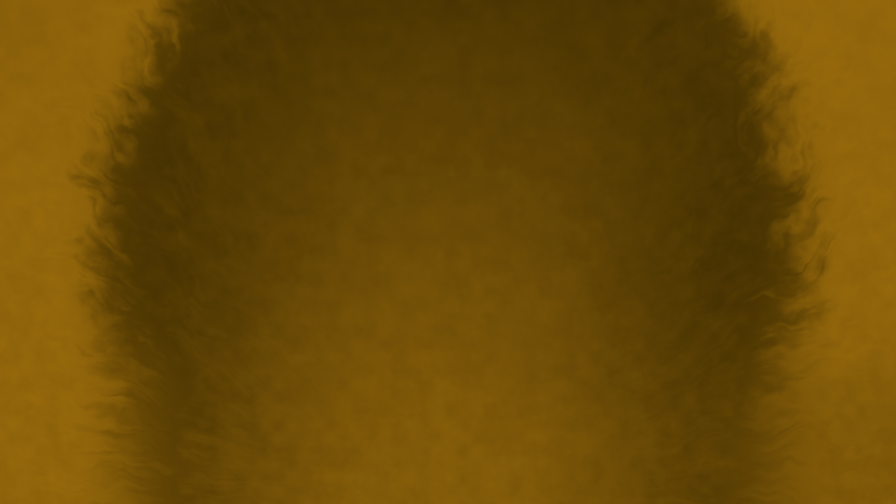
Write a Shadertoy shader that draws this background.

```glsl
const vec3 SHADE = vec3(0.27, 0.19, 0.003);
const vec3 AMBER = vec3(0.59, 0.41, 0.045);

float hash(vec2 p) {
    return fract(sin(dot(p, vec2(127.1, 311.7))) * 43758.5453);
}

float noise(vec2 p) {
    vec2 i = floor(p), f = fract(p);
    f = f * f * (3.0 - 2.0 * f);
    float low = mix(hash(i), hash(i + vec2(1.0, 0.0)), f.x);
    float high = mix(hash(i + vec2(0.0, 1.0)), hash(i + vec2(1.0, 1.0)), f.x);
    return mix(low, high, f.y);
}

// Layered noise, centred on zero
float fbm(vec2 p) {
    float sum = 0.0, gain = 0.5;
    for (int i = 0; i < 4; i++) {
        sum += gain * (noise(p) - 0.5);
        p = mat2(1.6, 1.2, -1.2, 1.6) * p + 7.3;
        gain *= 0.5;
    }
    return sum;
}

// One layer of strands fanning out from a root, bent by a slow warp
float strands(vec2 p, vec2 root, float count, float bend) {
    vec2 q = p - root;
    float angle = atan(q.x, q.y) + bend * fbm(p * 12.0);
    return noise(vec2(angle * count, length(q) * count * 0.28)) - 0.5;
}

// Coarse tufts overlaid with fine hair
float furField(vec2 p, vec2 root) {
    return 0.4 * strands(p, root, 34.0, 0.1)
         + 0.4 * strands(p, root, 62.0, 0.14)
         + 0.3 * strands(p, root, 105.0, 0.12);
}

// Signed distance inside the arch, in canvas widths
float archDepth(vec2 uv) {
    float pinch = 1.0 - smoothstep(0.15, 0.5, uv.y);
    float rise = max(uv.y - 0.52, 0.0);
    float left = 0.113 + 0.4 * rise * rise + 0.028 * pinch;
    float right = 0.893 - 0.32 * rise * rise - 0.025 * pinch;
    return min(uv.x - left, right - uv.x);
}

// Tone of the surrounding wall, from red channel levels
float wallTone(vec2 uv) {
    float lowRight = smoothstep(0.75, 0.95, uv.x) * (1.0 - smoothstep(0.1, 0.42, uv.y));
    float topLeft = (1.0 - smoothstep(0.0, 0.2, uv.x)) * smoothstep(0.55, 1.0, uv.y);
    return 0.57 - 0.08 * lowRight - 0.03 * topLeft;
}

// Dark sides with a warm glow rising from the floor
float archTone(vec2 uv) {
    float side = mix(0.345, 0.285, smoothstep(0.0, 0.5, uv.y));
    float centre = mix(0.515, 0.3, pow(uv.y, 1.35));
    float glow = exp(-pow(abs(uv.x - 0.49) / 0.23, 2.7));
    return mix(side, centre, glow);
}

void mainImage(out vec4 fragColor, in vec2 fragCoord) {
    vec2 uv = fragCoord / iResolution.xy;
    vec2 p = fragCoord / iResolution.y;
    float aspect = iResolution.x / iResolution.y;

    float fur = furField(p, vec2(0.5 * aspect, 0.0));
    float mottle = fbm(p * 38.0);
    float cloud = fbm(p * 7.0);

    // Ragged border, softer toward the floor
    float edge = archDepth(uv);
    float depth = edge + 0.07 * fur + 0.045 * mottle;
    float softness = mix(0.062, 0.046, smoothstep(0.0, 0.5, uv.y));
    float inside = smoothstep(-softness, softness, depth);
    float tone = mix(wallTone(uv), archTone(uv), inside);

    // Surface texture, strongest beside the border
    float nearEdge = exp(-pow((edge - 0.03) / 0.13, 2.0));
    tone += 0.065 * nearEdge * fur;
    tone += mix(0.04, 0.075, 1.0 - uv.y) * mottle + 0.02 * cloud;

    float level = (tone - SHADE.r) / (AMBER.r - SHADE.r);
    fragColor = vec4(mix(SHADE, AMBER, clamp(level, 0.0, 1.1)), 1.0);
}
```
